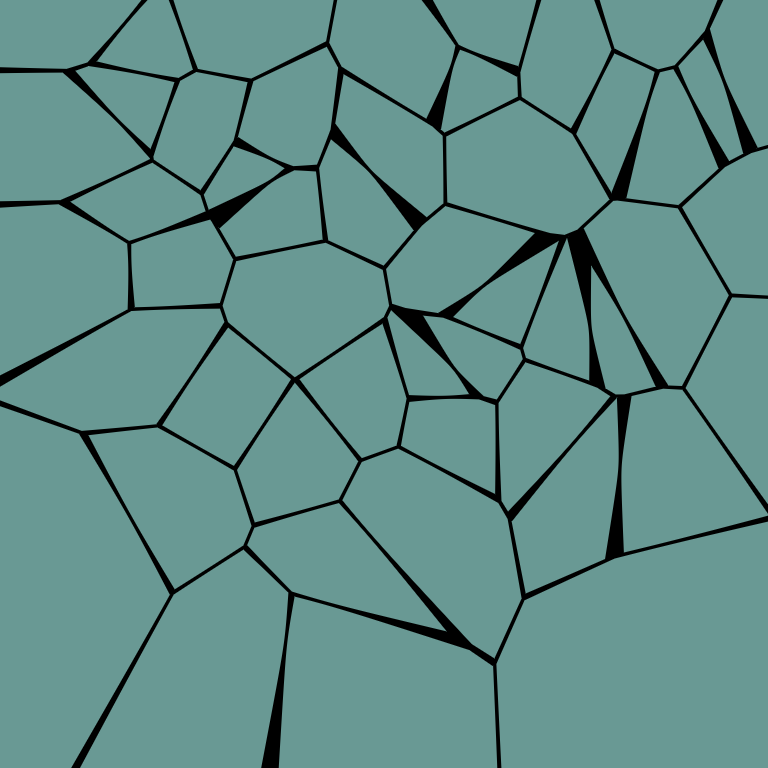
This pattern is drawn by a WebGL 2 fragment shader. Its source:

```glsl
#version 300 es
precision highp float;
// Draws irregular flat cells parted by black cracks that swell between close sites.

uniform vec2 u_resolution;
out vec4 fragColor;

const int GRID = 7;

// Integer hash of a grid cell, giving two values from 0 to 1
vec2 hash2(uvec2 v) {
    v = v * 1664525u + 1013904223u;
    v.x += v.y * 1664525u;
    v.y += v.x * 1664525u;
    v ^= v >> 16u;
    v.x += v.y * 1664525u;
    v.y += v.x * 1664525u;
    v ^= v >> 16u;
    return vec2(v & 65535u) / 65535.0;
}

// Strongly jittered site, denser toward the top and sparse at the bottom
vec2 cellSite(ivec2 cell) {
    vec2 jitter = 1.9 * (hash2(uvec2(cell + 11)) - 0.5);
    vec2 q = (vec2(cell) + 0.5 + jitter) / float(GRID);
    return vec2(mix(0.05, 0.97, q.x), 1.0 - 0.78 * q.y * (0.7 + 0.3 * q.y));
}

void main() {
    vec2 p = gl_FragCoord.xy / u_resolution.y;
    float pixel = 1.0 / u_resolution.y;

    // Offsets to the nearest and second nearest sites
    vec2 nearest = vec2(9.0);
    vec2 second = vec2(9.0);
    for (int j = 0; j < GRID; j++) {
        for (int i = 0; i < GRID; i++) {
            vec2 offset = p - cellSite(ivec2(i, j));
            float d = dot(offset, offset);
            if (d < dot(nearest, nearest)) {
                second = nearest;
                nearest = offset;
            } else if (d < dot(second, second)) {
                second = offset;
            }
        }
    }

    // Threshold the distance gap; its slope gives a one pixel soft edge
    float d1 = max(length(nearest), 1e-5);
    float d2 = max(length(second), 1e-5);
    float slope = max(length(second / d2 - nearest / d1), 1e-3);
    float crack = clamp(0.5 - (d2 - d1 - 0.0043) / (slope * pixel), 0.0, 1.0);

    vec3 teal = vec3(0.41, 0.60, 0.58);
    fragColor = vec4(mix(teal, vec3(0.0), crack), 1.0);
}
```
